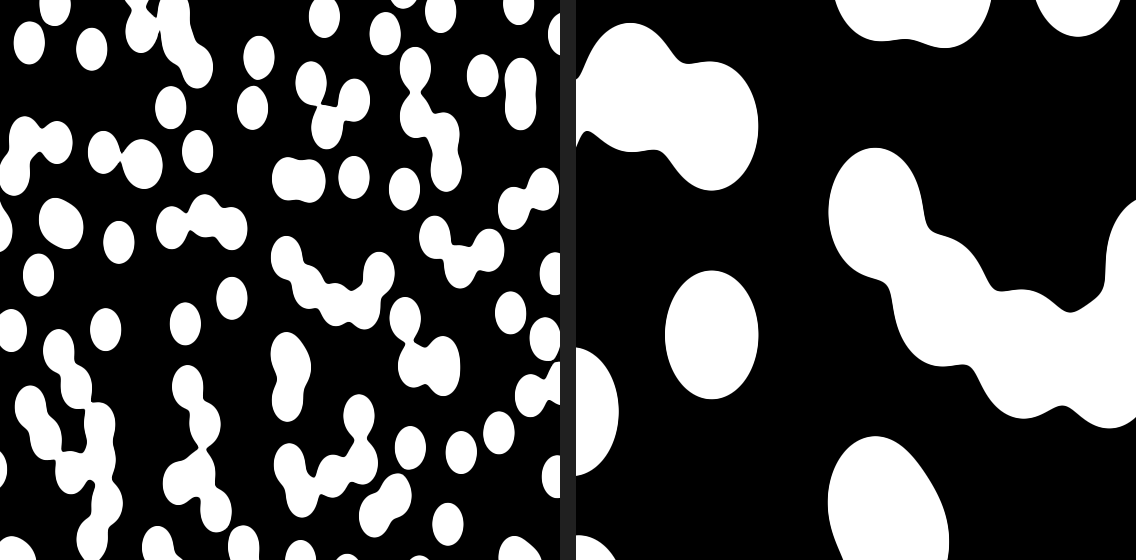
Left: the whole. Right: its middle third, enlarged.
This texture is drawn by a Shadertoy shader. Its source:

```glsl
#define CELLS vec2(11.5, 8.35)   // blob cells across and up the canvas
#define BLOB_RADIUS 0.32         // radius of a lone blob, in cells
#define FALLOFF 18.0             // higher values make blobs merge less
#define SEED vec2(17.0, 43.0)
#define INK vec3(0.0)
#define BLOB_COLOR vec3(1.0)

// Two random values from 0 to 1 for each cell
vec2 hash2(vec2 cell) {
    vec3 p = fract(cell.xyx * vec3(0.1031, 0.1030, 0.0973));
    p += dot(p, p.yzx + 33.33);
    return fract((p.xx + p.yz) * p.zy);
}

// Smooth cellular distance: nearby points fuse with soft necks
float blobDistance(vec2 p) {
    vec2 cell = floor(p);
    float field = 0.0;
    for (int y = -2; y <= 2; y++) {
        for (int x = -2; x <= 2; x++) {
            vec2 neighbor = cell + vec2(x, y);
            vec2 offset = neighbor + hash2(neighbor + SEED) - p;
            field += exp(-FALLOFF * dot(offset, offset));
        }
    }
    float squared = -log(max(field, 1e-12)) / FALLOFF;
    return sqrt(max(squared, 0.0)) - BLOB_RADIUS;
}

void mainImage(out vec4 fragColor, in vec2 fragCoord) {
    vec2 uv = fragCoord / iResolution.xy;
    float dist = blobDistance(uv * CELLS);

    // Crisp edge, smoothed over about one pixel
    float edge = 0.5 * fwidth(dist) + 1e-5;
    float coverage = 1.0 - smoothstep(-edge, edge, dist);
    fragColor = vec4(mix(INK, BLOB_COLOR, coverage), 1.0);
}
```
